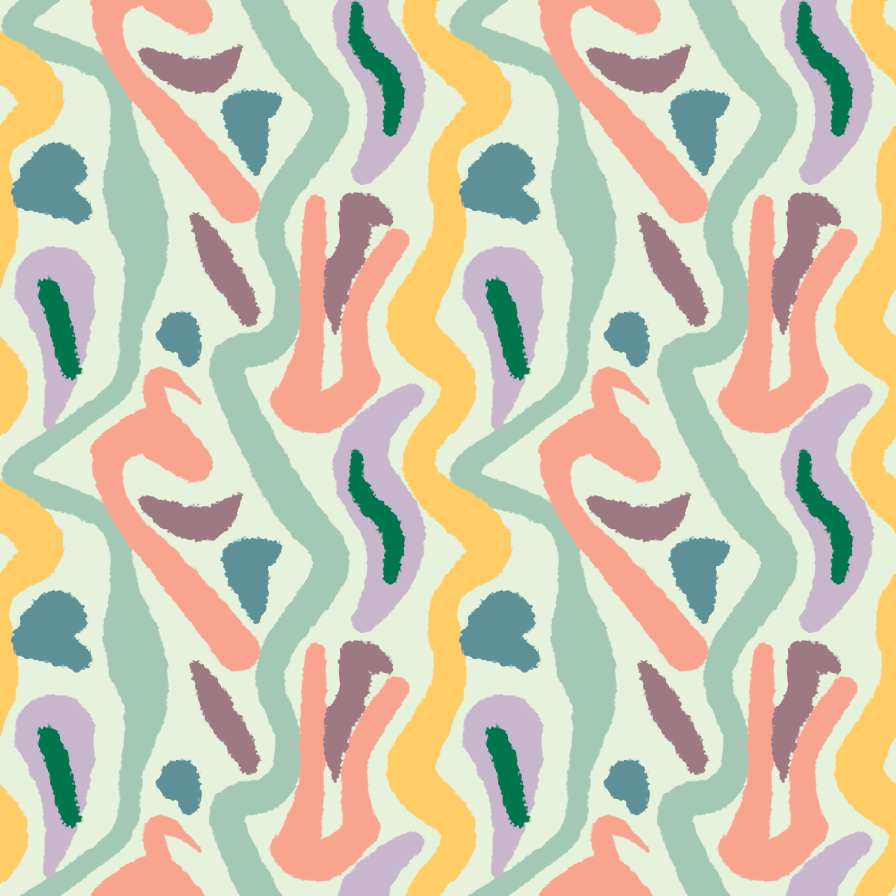
This pattern is drawn by a WebGL 1 fragment shader. Its source:

```glsl
precision highp float;
// Seamless hand-painted print: wavy ribbons, hooked strokes and loose blobs on pale green.

uniform vec2 u_resolution;

const float REPEATS = 2.0;       // tiles across and down
const float GRID = 384.0;        // design units per tile, y pointing down
const float EDGE_SOFTNESS = 1.0; // design units
const float WOBBLE = 2.2;        // slow edge waviness
const float BRISTLE = 1.6;       // fine dry-brush grain
const float DRY = 1.8;           // extra roughness of the small dark shapes
const int STEPS = 6;             // straight pieces per curve

const vec3 PALE    = vec3(0.902, 0.949, 0.863);
const vec3 SAGE    = vec3(0.640, 0.784, 0.710);
const vec3 YELLOW  = vec3(1.000, 0.800, 0.400);
const vec3 CORAL   = vec3(0.976, 0.643, 0.560);
const vec3 LILAC   = vec3(0.784, 0.718, 0.800);
const vec3 MAUVE   = vec3(0.616, 0.475, 0.514);
const vec3 TEAL    = vec3(0.365, 0.569, 0.592);
const vec3 EMERALD = vec3(0.010, 0.460, 0.306);

float hash(vec2 c) {
  return fract(sin(dot(c, vec2(127.1, 311.7))) * 43758.5453);
}

// Value noise with a whole number of cells per tile, so it wraps.
float noise(vec2 p, float cells) {
  vec2 s = p / GRID * cells;
  vec2 i = floor(s), f = fract(s);
  f = f * f * (3.0 - 2.0 * f);
  vec2 lo = mod(i, cells), hi = mod(i + 1.0, cells);
  return mix(mix(hash(lo), hash(vec2(hi.x, lo.y)), f.x),
             mix(hash(vec2(lo.x, hi.y)), hash(hi), f.x), f.y);
}

// Distance to a quadratic curve; each control point is (x, y, radius). Wraps over the tile.
float bend(vec2 p, vec3 a, vec3 b, vec3 c) {
  vec2 q = p - b.xy;
  q += b.xy - GRID * floor(q / GRID + 0.5);
  float d = GRID;
  vec3 from = a;
  for (int i = 1; i <= STEPS; i++) {
    float t = float(i) / float(STEPS);
    vec3 to = mix(mix(a, b, t), mix(b, c, t), t);
    vec2 along = to.xy - from.xy;
    float h = clamp(dot(q - from.xy, along) / dot(along, along), 0.0, 1.0);
    vec3 near = mix(from, to, h);
    d = min(d, length(q - near.xy) - near.z);
    from = to;
  }
  return d;
}

// Two joined curves from a to d.
float stroke(vec2 p, vec3 a, vec3 b, vec3 c, vec3 d) {
  vec3 m = 0.5 * (b + c);
  return min(bend(p, a, b, m), bend(p, m, c, d));
}

float span(vec2 p, vec3 a, vec3 b, vec3 c) {
  return bend(p, 0.5 * (a + b), b, 0.5 * (b + c));
}

// Endless vertical ribbon: eight control points, closing one tile further down.
float ribbon(vec2 p, vec3 a, vec3 b, vec3 c, vec3 d, vec3 e, vec3 f, vec3 g, vec3 h) {
  vec3 tile = vec3(0.0, GRID, 0.0);
  float top = min(min(span(p, h - tile, a, b), span(p, a, b, c)), min(span(p, b, c, d), span(p, c, d, e)));
  float low = min(min(span(p, d, e, f), span(p, e, f, g)), min(span(p, f, g, h), span(p, g, h, a + tile)));
  return min(top, low);
}

void main() {
  vec2 uv = gl_FragCoord.xy / u_resolution;
  vec2 p = vec2(uv.x, 1.0 - uv.y) * REPEATS * GRID;
  float soft = max(EDGE_SOFTNESS, 0.75 * REPEATS * GRID / u_resolution.y);
  float rough = WOBBLE * (noise(p, 48.0) - 0.5) + BRISTLE * (noise(p, 192.0) - 0.5);

  // Ribbons
  float sage = ribbon(p, vec3(100, 54, 10), vec3(106, 115, 9), vec3(114, 172, 29), vec3(128, 222, 18),
    vec3(110, 280, 9), vec3(112, 330, 9), vec3(54, 370, 8), vec3(-4, 414, 14));
  sage = min(sage, ribbon(p, vec3(252, 54, 18), vec3(296, 98, 15), vec3(244, 158, 14), vec3(226, 200, 12),
    vec3(252, 250, 11), vec3(240, 298, 14), vec3(188, 302, 15), vec3(206, 352, 15)));
  float yellow = ribbon(p, vec3(378, 148, 14), vec3(390, 196, 14), vec3(370, 236, 17), vec3(342, 284, 22),
    vec3(411, 330, 15), vec3(338, 402, 12), vec3(436, 466, 24), vec3(384, 504, 9));

  // Coral hook, then coral fork
  float coral = stroke(p, vec3(171, 345, 1.5), vec3(150, 324, 7), vec3(126, 322, 9), vec3(138, 358, 10));
  coral = min(coral, stroke(p, vec3(92, 388, 14), vec3(126, 364, 18), vec3(140, 376, 24), vec3(166, 397, 16)));
  coral = min(coral, stroke(p, vec3(92, 388, 14), vec3(90, 430, 8), vec3(150, 490, 16), vec3(205, 558, 18)));
  coral = min(coral, stroke(p, vec3(270, 176, 9), vec3(268, 230, 12), vec3(268, 300, 10), vec3(254, 346, 20)));
  coral = min(coral, stroke(p, vec3(340, 207, 11), vec3(318, 236, 12), vec3(298, 280, 10), vec3(310, 326, 15)));
  coral = min(coral, bend(p, vec3(244, 343, 13), vec3(272, 374, 20), vec3(312, 326, 14)));

  // Lilac drops with emerald cores
  float lilac = stroke(p, vec3(353, 338, 10), vec3(285, 384, 24), vec3(360, 470, 30), vec3(312, 532, 10));
  lilac = min(lilac, bend(p, vec3(47, 246, 35), vec3(64, 302, 18), vec3(42, 363, 5)));
  float emerald = stroke(p, vec3(305, 391, 5), vec3(302, 420, 9), vec3(345, 455, 10), vec3(333, 496, 6));
  emerald = min(emerald, bend(p, vec3(41, 247, 9), vec3(50, 272, 12), vec3(61, 317, 8)));

  // Teal pebbles
  float teal = bend(p, vec3(30, 164, 19), vec3(50, 168, 17), vec3(70, 181, 10));
  teal = min(teal, bend(p, vec3(36, 154, 20), vec3(48, 136, 20), vec3(54, 144, 20)));
  teal = min(teal, bend(p, vec3(208, 97, 18), vec3(216, 94, 18), vec3(229, 88, 11)));
  teal = min(teal, bend(p, vec3(212, 102, 20), vec3(218, 120, 16), vec3(219, 146, 4)));
  teal = min(teal, bend(p, vec3(151, 286, 16), vec3(162, 272, 14), vec3(162, 305, 9)));

  // Mauve crescent, bar and comma
  float mauve = stroke(p, vec3(123, 44, 5), vec3(146, 62, 14), vec3(184, 68, 16), vec3(202, 45, 6));
  mauve = min(mauve, bend(p, vec3(169, 189, 6), vec3(186, 222, 17), vec3(213, 268, 10)));
  mauve = min(mauve, bend(p, vec3(303, 179, 13), vec3(318, 178, 14), vec3(330, 187, 8)));
  mauve = min(mauve, stroke(p, vec3(304, 182, 14), vec3(306, 212, 12), vec3(286, 238, 14), vec3(287, 286, 2)));

  vec3 color = PALE;
  color = mix(color, SAGE, smoothstep(soft, -soft, sage + rough));
  color = mix(color, YELLOW, smoothstep(soft, -soft, yellow + rough));
  color = mix(color, CORAL, smoothstep(soft, -soft, coral + rough));
  color = mix(color, LILAC, smoothstep(soft, -soft, lilac + rough));
  color = mix(color, EMERALD, smoothstep(soft, -soft, emerald + DRY * rough));
  color = mix(color, TEAL, smoothstep(soft, -soft, teal + DRY * rough));
  color = mix(color, MAUVE, smoothstep(soft, -soft, mauve + DRY * rough));
  gl_FragColor = vec4(color, 1.0);
}
```
